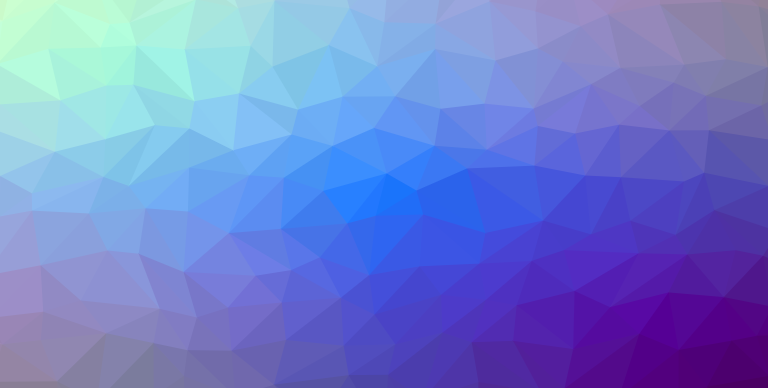
A Shadertoy shader for this background:

```glsl
// Low-poly gradient: a jittered grid of points is split into flat triangles.
// Each triangle takes the perceptual average of one colour ramp read twice,
// across the canvas and down it, at the centre of the triangle.

const vec2 GRID = vec2(16.0, 9.3);   // cells across and up the canvas
const float JITTER = 0.34;           // largest point offset, in cells
const float FACET_VARIATION = 0.025; // brightness change between facets
const int SEED = 71;

// Ramp from mint through blue to dark violet, evenly spaced
const int LAST_STOP = 6;
const vec3 RAMP[7] = vec3[7](
    vec3(0.81, 1.00, 0.81), vec3(0.64, 0.98, 0.87), vec3(0.50, 0.73, 0.95),
    vec3(0.09, 0.46, 0.99), vec3(0.30, 0.25, 0.82), vec3(0.34, 0.00, 0.61),
    vec3(0.29, 0.00, 0.37));

const mat3 RGB_TO_XYZ = mat3(
    0.4124, 0.2126, 0.0193,
    0.3576, 0.7152, 0.1192,
    0.1805, 0.0722, 0.9505);

// Integer hash giving two values in 0..1
vec2 hash2(ivec2 cell) {
    uvec2 h = uvec2(cell + SEED) * 1664525u + 1013904223u;
    h.x += h.y * 1664525u;
    h.y += h.x * 1664525u;
    h ^= h >> 16u;
    h.x += h.y * 1664525u;
    h.y += h.x * 1664525u;
    h ^= h >> 16u;
    return vec2(h & 65535u) / 65535.0;
}

// Cube roots of XYZ: a linear mix here equals a mix in Lab
vec3 toPerceptual(vec3 rgb) {
    return pow(RGB_TO_XYZ * pow(rgb, vec3(2.2)), vec3(1.0 / 3.0));
}

vec3 fromPerceptual(vec3 c) {
    return pow(max(inverse(RGB_TO_XYZ) * (c * c * c), 0.0), vec3(1.0 / 2.2));
}

vec3 ramp(float t) {
    float s = clamp(t, 0.0, 1.0) * float(LAST_STOP);
    int i = min(int(s), LAST_STOP - 1);
    return toPerceptual(mix(RAMP[i], RAMP[i + 1], s - float(i)));
}

vec3 gradient(vec2 uv) {
    return fromPerceptual(0.5 * (ramp(uv.x) + ramp(1.0 - uv.y)));
}

// Grid point moved by its jitter, in 0..1 canvas units
vec2 gridPoint(ivec2 cell) {
    return (vec2(cell) + JITTER * (2.0 * hash2(cell) - 1.0)) / GRID;
}

float cross2(vec2 a, vec2 b) { return a.x * b.y - a.y * b.x; }

float signedArea(vec2 a, vec2 b, vec2 c) { return cross2(b - a, c - a); }

// Distance to the left of edge ab, in screen units
float edgeDistance(vec2 p, vec2 a, vec2 b) {
    vec2 e = (b - a) * iResolution.xy;
    return cross2(e, (p - a) * iResolution.xy) / max(length(e), 0.001);
}

// Adds one counter-clockwise facet: weighted colour in rgb, weight in a
void addFacet(inout vec4 sum, vec2 p, vec2 a, vec2 b, vec2 c) {
    float d = min(edgeDistance(p, a, b),
              min(edgeDistance(p, b, c), edgeDistance(p, c, a)));
    float coverage = clamp(d + 0.5, 0.0, 1.0);
    if (coverage > 0.0) {
        vec2 centre = (a + b + c) / 3.0;
        float shade = hash2(ivec2(floor(centre * GRID * 64.0))).x - 0.5;
        vec3 colour = gradient(centre) * (1.0 + 2.0 * FACET_VARIATION * shade);
        sum += vec4(colour, 1.0) * coverage;
    }
}

void mainImage(out vec4 fragColor, in vec2 fragCoord) {
    vec2 uv = fragCoord / iResolution.xy;
    ivec2 home = ivec2(floor(uv * GRID));
    vec4 sum = vec4(0.0);

    for (int y = -1; y <= 1; y++) {
        for (int x = -1; x <= 1; x++) {
            ivec2 cell = home + ivec2(x, y);
            vec2 a = gridPoint(cell);
            vec2 b = gridPoint(cell + ivec2(1, 0));
            vec2 c = gridPoint(cell + ivec2(1, 1));
            vec2 d = gridPoint(cell + ivec2(0, 1));

            // Split along the diagonal that leaves the fuller triangles
            float splitAC = min(signedArea(a, b, c), signedArea(a, c, d));
            float splitBD = min(signedArea(a, b, d), signedArea(b, c, d));
            if (splitAC > splitBD) {
                addFacet(sum, uv, a, b, c);
                addFacet(sum, uv, a, c, d);
            } else {
                addFacet(sum, uv, a, b, d);
                addFacet(sum, uv, b, c, d);
            }
        }
    }
    vec3 colour = sum.a > 0.0 ? sum.rgb / sum.a : gradient(uv);
    fragColor = vec4(clamp(colour, 0.0, 1.0), 1.0);
}
```
